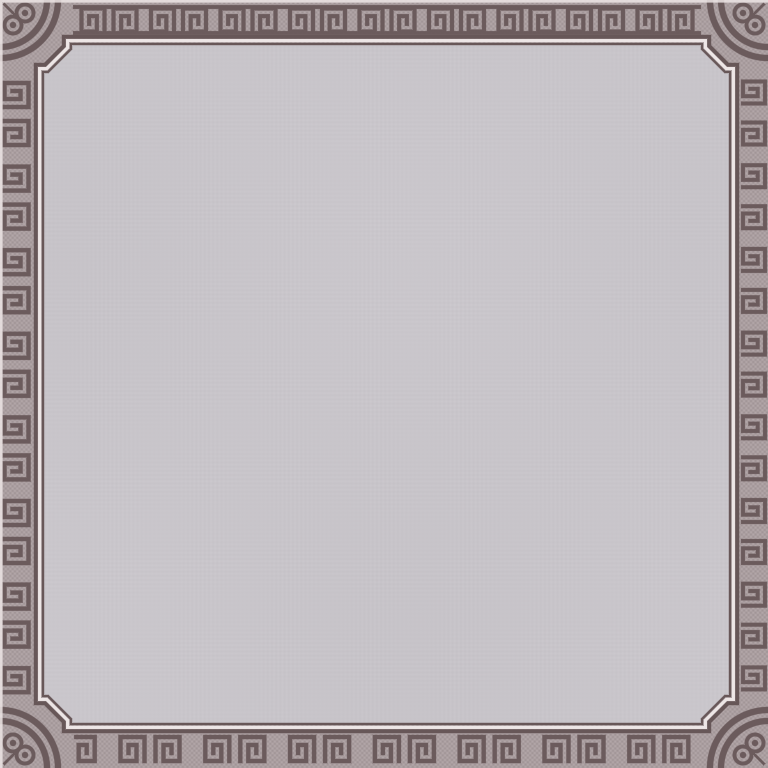
This pattern is drawn by a Shadertoy shader. Its source:

```glsl
// The canvas is divided into this many units, whatever its pixel size
const float UNITS = 768.0;

const vec3 FIELD = vec3(0.785, 0.772, 0.792);
const vec3 GROUND = vec3(0.665, 0.618, 0.625);
const vec3 INK = vec3(0.405, 0.340, 0.345);
const vec3 CREAM = vec3(0.93, 0.90, 0.90);

float fill(float dist, float aa) {
    return 1.0 - smoothstep(-0.5 * aa, 0.5 * aa, dist);
}

float stroke(float dist, float halfWidth, float aa) {
    return fill(abs(dist) - halfWidth, aa);
}

float segmentDist(vec2 p, vec2 a, vec2 b) {
    vec2 ab = b - a;
    vec2 q = abs(p - 0.5 * (a + b)) - 0.5 * abs(ab);
    return max(q.x, q.y);
}

// Square spiral winding inward, spanning -3..3
float spiralDist(vec2 p) {
    vec2 at = vec2(-3.0, -3.0);
    vec2 dir = vec2(0.0, 1.0);
    float dist = 1e3;
    for (int i = 0; i < 7; i++) {
        float len = 6.0 - 2.0 * floor(max(float(i) - 1.0, 0.0) / 2.0);
        vec2 next = at + dir * len;
        dist = min(dist, segmentDist(p, at, next));
        at = next;
        dir = vec2(dir.y, -dir.x);
    }
    return dist;
}

// Mirrored pairs of spirals; p = (along, across the band)
float keyBand(vec2 p, float start, float pitch, float spread, float size, float aa) {
    float local = p.x - start;
    local -= pitch * round(local / pitch);
    vec2 q = vec2(abs(local) - spread, p.y);
    float scale = size / 3.0;
    float dist = (spiralDist(q / scale) - 0.56) * scale;
    float limits = abs(p.x - 387.0) - 313.0;
    return fill(max(dist, limits), aa);
}

// Rectangle with stepped, chamfered corners
float panelDist(vec2 p) {
    vec2 q = abs(p - vec2(386.5, 384.0)) - vec2(343.5, 340.0);
    float notch = min((q.x + q.y + 33.0) * 0.7071, min(q.x, q.y) + 28.0);
    return max(max(q.x, q.y), notch);
}

// Quarter arcs around a heart of two curls; c is measured from the corner
float cornerInk(vec2 c, float aa) {
    float r = length(c);
    float arcs = max(stroke(r - 58.0, 3.2, aa), stroke(r - 47.0, 3.2, aa));
    vec2 q = vec2(max(c.x, c.y), min(c.x, c.y));
    vec2 curl = q - vec2(25.0, 13.0);
    float ring = stroke(length(curl) - 8.5, 2.0, aa);
    float bead = fill(length(curl) - 3.2, aa);
    float stem = fill(max(abs(q.x - q.y) - 2.0, abs(q.x + q.y - 20.0) - 13.0), aa);
    return max(arcs, max(max(ring, bead), stem));
}

// Fine woven lines whose strength drifts over the canvas
float weave(vec2 p) {
    vec2 threads = sin(p * 6.28318 / 4.2);
    vec2 drift = 0.6 + 0.4 * sin(p * 0.071 + 0.6 * sin(p.yx * 0.019));
    return dot(threads, drift);
}

void mainImage(out vec4 fragColor, in vec2 fragCoord) {
    vec2 p = fragCoord / iResolution.xy * UNITS;
    float aa = 1.5 * UNITS / min(iResolution.x, iResolution.y);
    float top = UNITS - p.y;
    float right = UNITS - p.x;
    float panel = panelDist(p);

    // Field and border ground
    float cloud = sin(p.x * 0.009 + 1.0) * sin(p.y * 0.008 + 0.5);
    vec3 field = FIELD + 0.006 * weave(p) + 0.006 * cloud;
    vec2 dots = sin(p * 6.28318 / 4.6);
    vec3 ground = GROUND + 0.035 * dots.x * dots.y;
    vec3 color = mix(ground, field, fill(panel, aa));

    // Key bands on the four sides
    float ink = keyBand(vec2(top, p.x - 16.5), 114.0, 83.6, 19.0, 12.0, aa);
    ink = max(ink, keyBand(vec2(top, 14.0 - right), 113.0, 83.7, 20.5, 11.0, aa));
    ink = max(ink, keyBand(vec2(p.x, p.y - 19.0), 150.0, 84.8, 17.5, 12.0, aa));
    ink = max(ink, keyBand(vec2(p.x, 20.0 - top), 109.0, 69.5, 16.0, 11.5, aa));

    // Rails enclosing the top band
    float rails = min(abs(top - 7.0), abs(top - 33.0)) - 2.0;
    ink = max(ink, fill(max(rails, abs(p.x - 387.0) - 314.0), aa));

    // Corner ornaments
    ink = max(ink, cornerInk(min(p, UNITS - p), aa));
    color = mix(color, INK, ink * 0.94);

    // Framing lines and pale outer rim
    color = mix(color, CREAM, stroke(panel - 3.4, 1.7, aa));
    color = mix(color, INK, stroke(panel - 7.2, 2.0, aa));
    color = mix(color, INK, stroke(panel, 1.2, aa));
    color = mix(color, CREAM, 0.85 * fill(min(p.x, top) - 2.6, aa));
    fragColor = vec4(color, 1.0);
}
```
